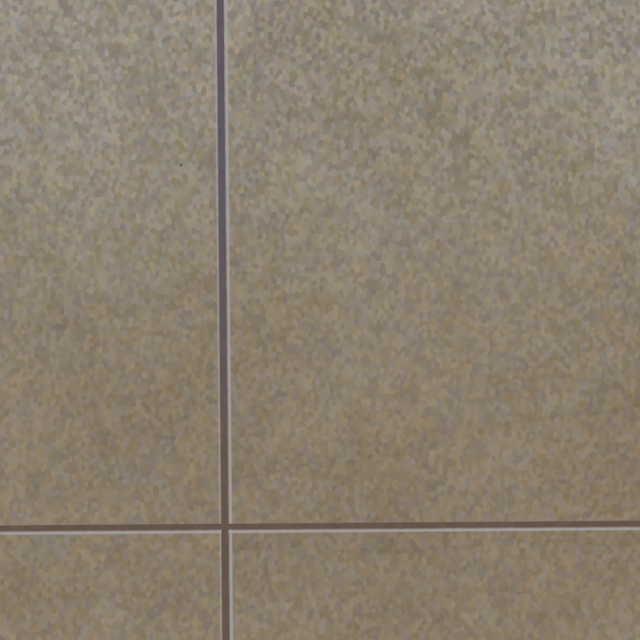
Reproduce this texture procedurally as a Shadertoy shader.

```glsl
const vec2 TILE_PITCH = vec2(1.4);             // tiles are larger than the canvas
const vec2 JOINT_ORIGIN = vec2(0.353, 0.1745); // crossing of the joints
const vec2 JOINT_TILT = vec2(-0.009, 0.0075);  // slight lean of each joint
const vec2 JOINT_HALF = vec2(0.0054, 0.0045);
const float EDGE_SOFTNESS = 0.0014;

const vec3 OCHRE = vec3(0.530, 0.476, 0.398);
const vec3 PALE_STONE = vec3(0.572, 0.542, 0.488);
const vec3 GROUT_WARM = vec3(0.395, 0.335, 0.295);
const vec3 GROUT_COOL = vec3(0.370, 0.345, 0.370);
const vec3 LIP = vec3(0.635, 0.625, 0.650);

const float GRAIN_SCALE = 150.0;
const float GRAIN_STRENGTH = 0.085;
const float CHROMA_STRENGTH = 0.095;
const float VEIN_DEPTH = 0.045;

// Veins: height at the upright joint, then slope
const vec2 VEIN_UPPER_RIGHT = vec2(0.066, 0.19);
const vec2 VEIN_UPPER_LEFT = vec2(0.375, 0.26);
const vec2 VEIN_LOWER_RIGHT = vec2(-0.040, 0.02);
const vec2 VEIN_LOWER_LEFT = vec2(-0.075, 0.16);

const vec2 SPECK_CENTER = vec2(0.283, 0.742);
const float SPECK_RADIUS = 0.004;

vec3 hash3(vec2 p) {
    vec3 q = fract(p.xyx * vec3(0.1031, 0.1030, 0.0973));
    q += dot(q, q.yxz + 33.33);
    return fract((q.xxy + q.yzz) * q.zyx);
}

// Smooth cellular noise: nearby cell values blended by distance, centred on 0
vec3 cellNoise(vec2 p) {
    vec2 cell = floor(p);
    vec3 sum = vec3(0.0);
    float total = 0.0;
    for (int j = -1; j <= 1; j++) {
        for (int i = -1; i <= 1; i++) {
            vec2 id = cell + vec2(i, j);
            vec2 toSeed = id + hash3(id + 71.0).xy - p;
            float weight = exp(-7.0 * dot(toSeed, toSeed));
            sum += weight * hash3(id);
            total += weight;
        }
    }
    return sum / total - 0.5;
}

// Layered, warped sines for broad clouds, about -1 to 1
float clouds(vec2 p) {
    float sum = 0.0, amplitude = 0.5;
    for (int i = 0; i < 5; i++) {
        p += 0.6 * sin(p.yx * 1.3 + float(i));
        sum += amplitude * sin(p.x) * sin(p.y + 1.7);
        p = mat2(1.4, 1.1, -1.1, 1.4) * p + 2.3;
        amplitude *= 0.65;
    }
    return sum;
}

float band(float d, float halfWidth, float soft) {
    return 1.0 - smoothstep(halfWidth - soft, halfWidth + soft, abs(d));
}

float veinShade(vec2 d) {
    vec2 right = d.y > 0.0 ? VEIN_UPPER_RIGHT : VEIN_LOWER_RIGHT;
    vec2 left = d.y > 0.0 ? VEIN_UPPER_LEFT : VEIN_LOWER_LEFT;
    vec2 vein = d.x > 0.0 ? right : left;
    float wobble = 0.006 * sin(d.x * 17.0) + 0.002 * sin(d.x * 61.0);
    float h = d.y - vein.x - vein.y * d.x - wobble;
    float halo = exp(-abs(h) / (h > 0.0 ? 0.035 : 0.006));
    float fade = 0.75 + 0.25 * sin(d.x * 23.0 + 1.0);
    return fade * (0.5 * exp(-abs(h) / 0.0025) + 0.5 * halo);
}

vec3 stone(vec2 p, vec2 d) {
    // Light falls from the top, broken up by cloudy patches
    float cloud = clouds(p * 7.0 + d.x * 0.4);
    float light = smoothstep(0.2, 1.05, p.y) + 0.15 * (0.5 - p.x);
    float patches = cloud * (0.16 + 0.14 * p.y);
    vec3 color = mix(OCHRE, PALE_STONE, clamp(0.12 + 0.85 * light + patches, 0.0, 1.1));
    color *= 1.0 + 0.018 * cloud;

    // Fine grain in brightness and between ochre and blue-grey
    vec3 fine = cellNoise(p * GRAIN_SCALE * vec2(1.0, 0.8));
    vec3 coarse = cellNoise(p * GRAIN_SCALE * 0.28 + 19.0);
    float roughness = 0.8 + 0.5 * smoothstep(0.4, 1.0, p.y);
    color += GRAIN_STRENGTH * roughness * (fine.x + 0.3 * coarse.x);
    color += CHROMA_STRENGTH * (fine.y + 0.35 * coarse.y) * vec3(0.35, 0.05, -0.55);

    color *= 1.0 - VEIN_DEPTH * 1.6 * veinShade(d);
    float speck = 1.0 - smoothstep(0.3, 1.0, length(p - SPECK_CENTER) / SPECK_RADIUS);
    return mix(color, GROUT_WARM, 0.75 * speck);
}

void mainImage(out vec4 fragColor, in vec2 fragCoord) {
    vec2 p = fragCoord / iResolution.xy;
    float soft = max(EDGE_SOFTNESS, 0.75 / iResolution.y);

    // Signed distance to the nearest upright and level joint
    vec2 q = p - JOINT_ORIGIN - JOINT_TILT * p.yx;
    vec2 d = mod(q + 0.5 * TILE_PITCH, TILE_PITCH) - 0.5 * TILE_PITCH;
    vec3 color = stone(p, d);

    // Glinting tile edges: both sides of uprights, below level joints
    color = mix(color, LIP, 0.85 * band(d.x - 0.0090, 0.0022, soft));
    color = mix(color, LIP, 0.55 * band(d.x + 0.0076, 0.0014, soft));
    color = mix(color, LIP, 0.85 * band(d.y + 0.0082, 0.0021, soft));

    // Grout, cooler toward the top
    vec3 grout = mix(GROUT_WARM, GROUT_COOL, smoothstep(0.2, 0.75, p.y));
    grout *= 1.0 + 0.06 * cellNoise(p * 60.0).x;
    float joint = max(band(d.x, JOINT_HALF.x, soft), band(d.y, JOINT_HALF.y, soft));
    fragColor = vec4(mix(color, grout, joint), 1.0);
}
```
